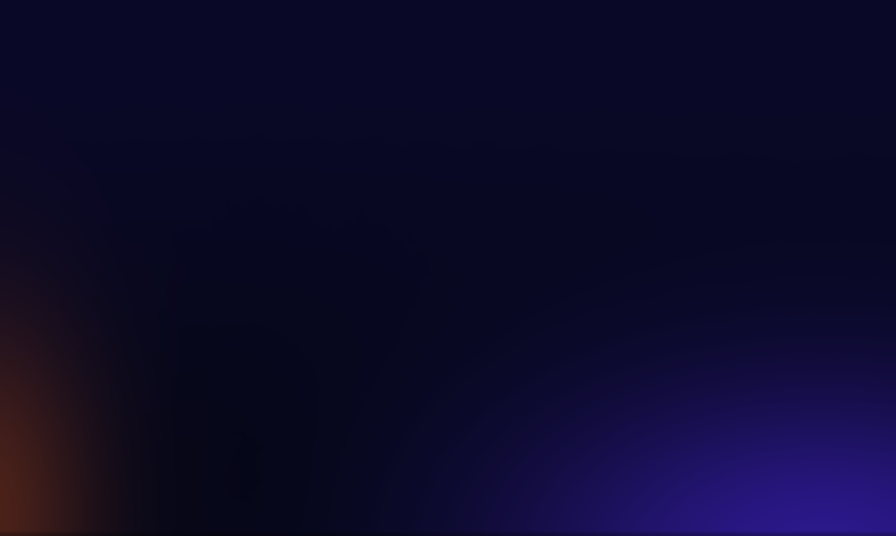
This background is drawn by a WebGL 1 fragment shader. Its source:

```glsl
precision highp float;

uniform vec2 u_resolution;

#define TOP_NAVY      vec3(0.036, 0.031, 0.153)
#define LOW_NAVY      vec3(0.021, 0.027, 0.098)
#define VIOLET        vec3(0.150, 0.068, 0.450)
#define VIOLET_CENTER vec2(0.92, -0.03)
#define VIOLET_SPREAD vec2(0.345, 0.31)
#define EMBER         vec3(0.280, 0.108, 0.000)
#define EMBER_CENTER  vec2(-0.02, 0.04)
#define EMBER_SPREAD  vec2(0.122, 0.365)
#define POCKET_CENTER vec2(0.27, 0.06)
#define EDGE_HEIGHT   0.009
#define MOTTLE        0.0006

// Elliptical Gaussian falloff
float glow(vec2 p, vec2 center, vec2 spread) {
    vec2 d = (p - center) / spread;
    return exp(-dot(d, d));
}

// Layered sines on upright axes, each octave finer and fainter
float mottle(vec2 p) {
    float sum = 0.0;
    float weight = 0.5;
    for (int i = 0; i < 4; i++) {
        sum += weight * sin(p.x + 0.8 * sin(p.y)) * sin(p.y + 0.6 * sin(p.x));
        p = p * 1.9 + vec2(2.3, 4.1);
        weight *= 0.7;
    }
    return sum;
}

void main() {
    vec2 uv = gl_FragCoord.xy / u_resolution;
    float aspect = u_resolution.x / u_resolution.y;

    // Night gradient with a darker pocket between the lights
    vec3 color = mix(LOW_NAVY, TOP_NAVY, smoothstep(0.0, 1.0, uv.y));
    color *= 1.0 - 0.14 * glow(uv, POCKET_CENTER, vec2(0.16, 0.36));

    // Coloured lights rising from the lower corners
    color += VIOLET * glow(uv, VIOLET_CENTER, VIOLET_SPREAD);
    color += EMBER * glow(uv, EMBER_CENTER, EMBER_SPREAD);

    // Faint uneven texture
    color += MOTTLE * mottle(uv * vec2(aspect, 1.0) * 30.0) * vec3(0.5, 0.5, 1.0);

    // Thin shaded strip along the bottom
    float strip = 1.0 - smoothstep(EDGE_HEIGHT * 0.2, EDGE_HEIGHT * 1.3, uv.y);
    color *= 1.0 - 0.25 * strip;

    gl_FragColor = vec4(clamp(color, 0.0, 1.0), 1.0);
}
```
